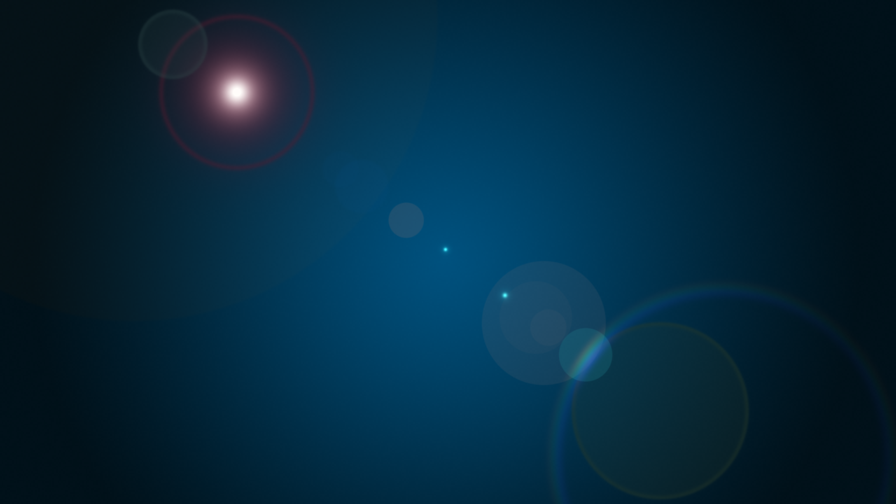
Reproduce this background procedurally as a WebGL 2 fragment shader.

```glsl
#version 300 es
precision highp float;

uniform vec2 u_resolution;
out vec4 outColor;

const vec3 DEEP_BLUE = vec3(0.002, 0.066, 0.100);
const vec3 BRIGHT_BLUE = vec3(0.000, 0.318, 0.495);
const vec3 WARM_GREY = vec3(0.42, 0.40, 0.44);
const vec3 TEAL = vec3(0.12, 0.50, 0.55);
const vec3 OLIVE = vec3(0.16, 0.23, 0.16);

float hash(vec2 p) {
    return fract(sin(dot(p, vec2(12.99, 78.23))) * 43758.5);
}

// Filled circle with a soft edge
float disc(vec2 p, vec2 center, float radius, float blur) {
    return 1.0 - smoothstep(-blur, blur, length(p - center) - radius);
}

// Bell-shaped band around a radius
float band(float dist, float radius, float width) {
    float t = (dist - radius) / width;
    return exp(-t * t);
}

vec3 tint(vec3 base, vec3 color, float amount) {
    return mix(base, color, clamp(amount, 0.0, 1.0));
}

vec3 backdrop(vec2 p, vec2 center) {
    float fade = clamp(length(p - center) / 0.82, 0.0, 1.0);
    fade = mix(fade, smoothstep(0.0, 1.0, fade), 0.35);
    return mix(BRIGHT_BLUE, DEEP_BLUE, fade);
}

// White core, pink halo, maroon haze and a thin red ring
vec3 flare(vec3 base, vec2 p, vec2 center) {
    float d = length(p - center);
    vec3 color = tint(base, vec3(0.36, 0.12, 0.20), 0.75 * exp(-pow(d / 0.115, 2.0)));
    color = tint(color, vec3(0.34, 0.10, 0.18), 0.38 * band(d, 0.150, 0.006));
    color = tint(color, vec3(0.74, 0.56, 0.62), 0.95 * exp(-pow(d / 0.050, 2.0)));
    return tint(color, vec3(1.0, 0.99, 0.98), 1.1 * exp(-pow(d / 0.023, 2.0)));
}

// Translucent disc whose rim is brighter than its middle
vec3 rimmedGhost(vec3 base, vec2 p, vec2 center, float radius, vec3 color, float fill, float rim) {
    float d = length(p - center);
    float amount = fill * disc(p, center, radius, 0.003);
    return tint(base, color, amount + rim * band(d, radius - 0.004, 0.005));
}

// Large arc with shifted colour bands, brightest toward the flare
vec3 rainbowArc(vec2 p, vec2 center, float radius) {
    vec2 q = p - center;
    float d = length(q);
    float facing = max(dot(q / max(d, 0.001), normalize(vec2(-1.0, 0.75))), 0.0);
    float strength = 0.55 + 0.45 * facing + 2.8 * pow(facing, 90.0);
    vec3 bands = vec3(0.035, 0.0, 0.0) * band(d, radius + 0.003, 0.008)
               + vec3(0.0, 0.042, 0.0) * band(d, radius - 0.005, 0.010)
               + vec3(0.015, 0.010, 0.080) * band(d, radius - 0.015, 0.011);
    return bands * strength;
}

vec3 spark(vec2 p, vec2 center, float size) {
    float d = length(p - center);
    return vec3(0.25, 0.60, 0.50) * exp(-pow(d / size, 2.0))
         + vec3(0.02, 0.10, 0.09) * exp(-pow(d / (size * 2.5), 2.0));
}

void main() {
    vec2 p = gl_FragCoord.xy / u_resolution.y;
    p.x += 0.5 * (16.0 / 9.0 - u_resolution.x / u_resolution.y);
    vec3 color = backdrop(p, vec2(0.885, 0.485));

    // Wide warm veil behind the flare
    color += vec3(0.018, 0.004, -0.008) * disc(p, vec2(0.266, 0.965), 0.602, 0.004);
    color = flare(color, p, vec2(0.470, 0.817));
    color = rimmedGhost(color, p, vec2(0.343, 0.912), 0.069, vec3(0.20, 0.30, 0.30), 0.17, 0.16);

    // Faint blue ghosts
    color = tint(color, vec3(0.02, 0.30, 0.52), 0.13 * disc(p, vec2(0.718, 0.630), 0.053, 0.004));
    color = tint(color, vec3(0.02, 0.30, 0.52), 0.08 * disc(p, vec2(0.676, 0.664), 0.036, 0.004));

    // Warm ghosts, the larger ones nested
    color = tint(color, WARM_GREY, 0.27 * disc(p, vec2(0.806, 0.563), 0.035, 0.002));
    color = tint(color, WARM_GREY, 0.17 * disc(p, vec2(1.079, 0.359), 0.123, 0.002));
    color = tint(color, WARM_GREY, 0.08 * disc(p, vec2(1.063, 0.370), 0.072, 0.002));
    color = tint(color, WARM_GREY, 0.10 * disc(p, vec2(1.088, 0.350), 0.036, 0.002));

    // Green and teal ghosts under the arc
    color = rimmedGhost(color, p, vec2(1.310, 0.185), 0.176, OLIVE, 0.20, 0.22);
    color = tint(color, TEAL, 0.28 * disc(p, vec2(1.162, 0.296), 0.053, 0.002));
    color += rainbowArc(p, vec2(1.435, 0.093), 0.342);

    // Small sparks
    color += spark(p, vec2(0.884, 0.505), 0.0035);
    color += spark(p, vec2(1.002, 0.414), 0.0045);

    // Dither against banding
    color += (hash(floor(p * 288.0)) - 0.5) / 255.0;
    outColor = vec4(clamp(color, 0.0, 1.0), 1.0);
}
```
